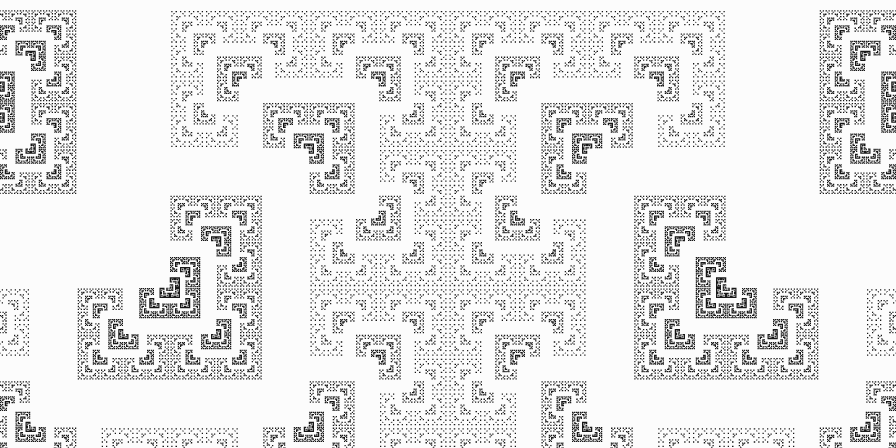
Reproduce this pattern procedurally as a Shadertoy shader.

```glsl
// Mirrored L-shaped fractal dust. Each L splits into three half-size Ls plus
// one third-size L at its inner corner; folding the plane through these maps
// finds the leaf under a point, where a dot of constant size is drawn.

const int DEPTH = 8;            // splits from the root L down to the dots
const int SAMPLES = 4;          // samples per pixel side
const float ROOT_HALF = 1.2422; // half width of the root L, in canvas heights
const float TOP_EDGE = 0.979;   // height of the root's inner corner
const float DOT_HALF = 0.00145; // half width of a dot, in canvas heights
const vec3 PAPER = vec3(0.99);
const vec3 INK = vec3(0.09);

float chebyshev(vec2 p) {
    return max(abs(p.x), abs(p.y));
}

// Quadrant of p as a pair of signs, never zero
vec2 quadrantOf(vec2 p) {
    return vec2(p.x < 0.0 ? -1.0 : 1.0, p.y < 0.0 ? -1.0 : 1.0);
}

// 1 on a dot, 0 elsewhere; p spans -1..1 over the root L of half width rootHalf
float fractalDots(vec2 p, float rootHalf, float dotHalf) {
    vec2 missing = vec2(1.0);   // empty quadrant of the current L
    float size = rootHalf;
    for (int i = 0; i < DEPTH; i++) {
        vec2 quadrant = quadrantOf(p);
        if (chebyshev(p) > 1.0 || quadrant == missing) return 0.0;
        if (chebyshev(p) < 1.0 / 3.0) {
            // Inner copy keeps its orientation
            p *= 3.0;
            size /= 3.0;
        } else {
            // Outer copy opens toward the parent's centre
            p = 2.0 * p - quadrant;
            size *= 0.5;
            missing = -quadrant;
        }
    }
    return step(chebyshev(p) * size, dotHalf);
}

// Reflects about the vertical axis and moves the root L to its place
vec2 toRoot(vec2 p, float axis, float top, float rootHalf) {
    return vec2(rootHalf - abs(p.x - axis), p.y - top) / rootHalf;
}

void mainImage(out vec4 fragColor, in vec2 fragCoord) {
    float axis = 0.5 * iResolution.x / iResolution.y;
    float coverage = 0.0;

    // Average a grid of samples to smooth the dots
    for (int j = 0; j < SAMPLES; j++) {
        for (int i = 0; i < SAMPLES; i++) {
            vec2 offset = (vec2(i, j) + 0.5) / float(SAMPLES) - 0.5;
            vec2 p = (fragCoord + offset) / iResolution.y;
            vec2 q = toRoot(p, axis, TOP_EDGE, ROOT_HALF);
            coverage += fractalDots(q, ROOT_HALF, DOT_HALF);
        }
    }
    coverage /= float(SAMPLES * SAMPLES);

    fragColor = vec4(mix(PAPER, INK, coverage), 1.0);
}
```
